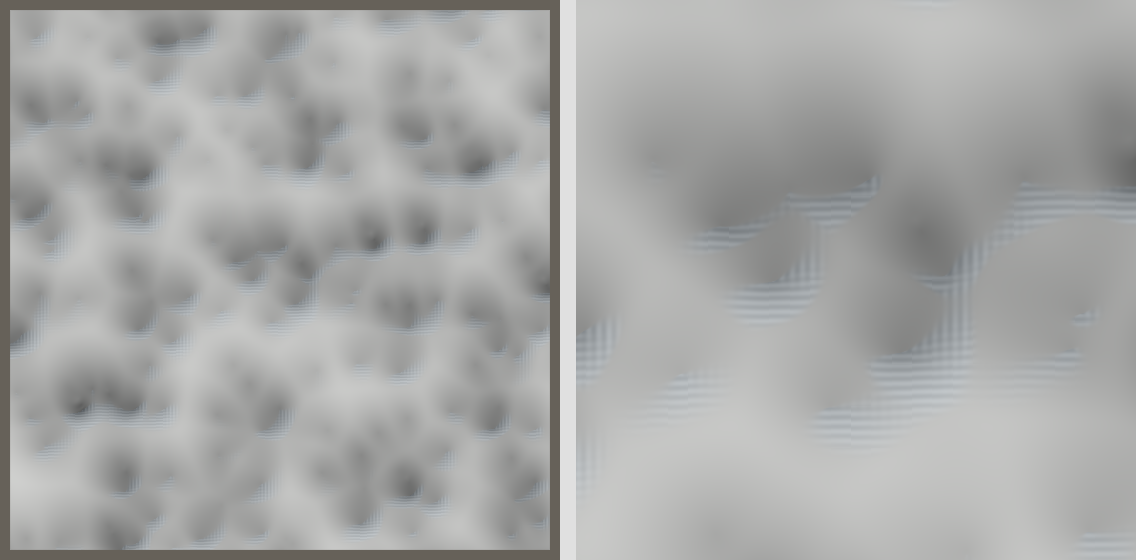
Left, the full canvas; right, a detail of the centre.
Give the GLSL for this texture, as a Shadertoy shader.

```glsl
const vec3 FRAME_COLOR = vec3(0.40, 0.38, 0.35);
const vec3 HAZE_COLOR = vec3(0.895, 0.897, 0.890);
const vec3 PIT_DARKENING = vec3(0.575, 0.575, 0.57);
const vec3 WALL_TINT = vec3(-0.004, 0.014, 0.032);
const float FRAME_WIDTH = 0.0182;
const float COARSE_CELLS = 5.5;
const float FINE_CELLS = 11.5;
const float COARSE_WEIGHT = 0.62;
const float FINE_WEIGHT = 0.38;
const float CREASE_SHARPNESS = 15.0;
const float PIT_FALLOFF = 2.2;
const vec2 VIEW_DIRECTION = vec2(-0.45, 0.89);
const float VIEW_SHIFT = 0.065;
const float STRIPE_COUNT = 165.0;
const float STRIPE_CONTRAST = 0.032;
const float TAU = 6.2831853;

vec2 hash2(vec2 p) {
    vec3 v = fract(vec3(p.xyx) * vec3(0.1031, 0.1030, 0.0973));
    v += dot(v, v.yzx + 33.33);
    return fract((v.xx + v.yz) * v.zy);
}

// Distance to the nearest scattered point, with rounded creases
float cellDistance(vec2 p) {
    vec2 cell = floor(p);
    float sum = 0.0;
    for (int y = -1; y <= 1; y++) {
        for (int x = -1; x <= 1; x++) {
            vec2 id = cell + vec2(x, y);
            float d = length(id + hash2(id + 40.0) - p);
            sum += exp(-CREASE_SHARPNESS * d);
        }
    }
    return -log(sum) / CREASE_SHARPNESS;
}

// Depth of the pits: 1 at the bottom, fading towards the ridges
float pitDepth(vec2 p) {
    float h = COARSE_WEIGHT * cellDistance(p * COARSE_CELLS)
            + FINE_WEIGHT * cellDistance(p * FINE_CELLS + 17.3);
    return exp(-PIT_FALLOFF * h);
}

void mainImage(out vec4 fragColor, in vec2 fragCoord) {
    vec2 uv = fragCoord / iResolution.xy;

    // Slanted view into the relief, solved by repeated shifting
    vec2 p = uv;
    for (int i = 0; i < 4; i++) {
        p = uv + VIEW_DIRECTION * VIEW_SHIFT * pitDepth(p);
    }

    // Slope of the near walls
    float e = 0.003;
    float depth = pitDepth(p);
    vec2 slope = vec2(pitDepth(p + vec2(e, 0.0)), pitDepth(p + vec2(0.0, e)));
    slope = (slope - depth) / e;
    float wall = smoothstep(2.0, 5.0, dot(slope, VIEW_DIRECTION));

    // Fine stepped stripes along the near walls
    float steps = floor(uv.x * STRIPE_COUNT * 0.5);
    float jitter = hash2(vec2(steps, floor(uv.y * 40.0))).x * 0.22;
    float rows = sin(TAU * (uv.y * STRIPE_COUNT + jitter + depth * 2.0));
    float columns = sin(TAU * uv.x * STRIPE_COUNT);
    float sideways = abs(slope.x) / (abs(slope.x) + abs(slope.y) + 0.001);
    float stripes = mix(rows, columns, smoothstep(0.25, 0.8, sideways));

    vec3 color = HAZE_COLOR - PIT_DARKENING * depth;
    color += wall * (WALL_TINT + STRIPE_CONTRAST * stripes);

    // Plain frame
    vec2 margin = min(uv, 1.0 - uv);
    float pixel = 1.0 / iResolution.y;
    float inside = smoothstep(-0.5 * pixel, 0.5 * pixel,
                              min(margin.x, margin.y) - FRAME_WIDTH);
    fragColor = vec4(mix(FRAME_COLOR, color, inside), 1.0);
}
```
